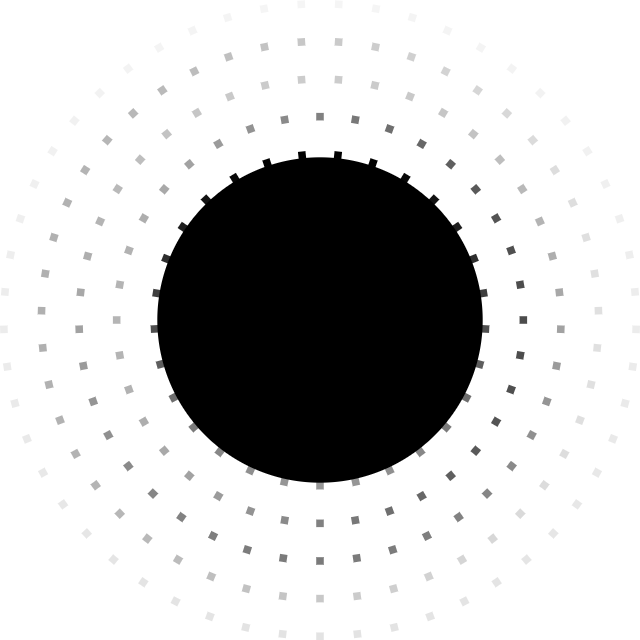
Write a Shadertoy shader that draws this background.

```glsl
#define DISC_RADIUS 0.2542
#define FIRST_RING 0.2589
#define RING_STEP 0.0588
#define RING_COUNT 5
#define SQUARE_HALF 0.0059

const float PI = 3.14159265;

// Per ring: number of squares, mean grey, swing of grey around the ring
const float squares[RING_COUNT] = float[](29.0, 36.0, 41.0, 47.0, 53.0);
const float meanGrey[RING_COUNT] = float[](0.29, 0.505, 0.64, 0.785, 0.925);
const float greySwing[RING_COUNT] = float[](0.30, 0.205, 0.16, 0.095, -0.035);

float boxDistance(vec2 p, float halfSize) {
    vec2 d = abs(p) - halfSize;
    return length(max(d, 0.0)) + min(max(d.x, d.y), 0.0);
}

float coverage(float dist, float pixel) {
    return clamp(0.5 - dist / pixel, 0.0, 1.0);
}

void mainImage(out vec4 fragColor, in vec2 fragCoord) {
    float pixel = 1.0 / min(iResolution.x, iResolution.y);
    vec2 p = (fragCoord - 0.5 * iResolution.xy) * pixel;
    float radius = length(p);
    float angle = atan(p.x, -p.y); // zero at the bottom, growing to the right
    float grey = 1.0;

    // Rings of squares, each turned to face the centre
    for (int i = 0; i < RING_COUNT; i++) {
        float spacing = 2.0 * PI / squares[i];
        float squareAngle = round(angle / spacing) * spacing;
        float offset = angle - squareAngle;
        vec2 local = radius * vec2(sin(offset), cos(offset));
        local.y -= FIRST_RING + RING_STEP * float(i);

        // The dark side moves a quarter turn from ring to ring
        float darkAngle = PI - 0.5 * PI * float(i);
        float tone = meanGrey[i] - greySwing[i] * cos(squareAngle - darkAngle);
        float mask = coverage(boxDistance(local, SQUARE_HALF), pixel);
        grey = mix(grey, max(tone, 0.0), mask);
    }

    // Central disc
    grey *= 1.0 - coverage(radius - DISC_RADIUS, pixel);
    fragColor = vec4(vec3(grey), 1.0);
}
```
